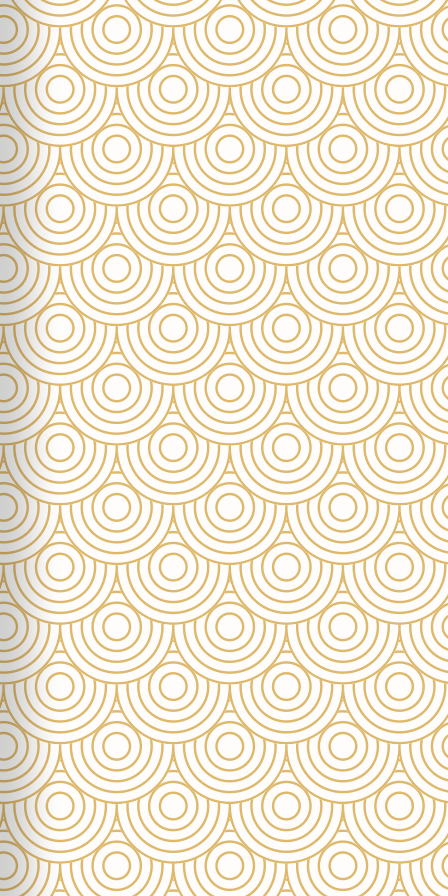
Give the GLSL for this pattern, as a Shadertoy shader.

```glsl
// Overlapping fish-scale discs of concentric gold rings on white paper, with a soft
// shadow down the left edge. Staggered rows of discs are layered from back to front,
// each drawn with a ring distance function; lengths are fractions of the canvas width.

const vec2  PITCH        = vec2(0.2525, 0.13333); // disc spacing, row spacing
const vec2  FIRST_CENTRE = vec2(0.513, 0.0675);   // a disc of the bottom row
const float INNER_RADIUS = 0.0297;
const float RING_STEP    = 0.02415;
const float LAST_RING    = 4.0;
const float LINE_WIDTH   = 0.0054;

const vec3 PAPER = vec3(0.995, 0.993, 0.988);
const vec3 GOLD  = vec3(0.870, 0.720, 0.420);

// Antialiased fill of a signed distance, one pixel wide.
float coverage(float dist, float pixel) {
    return clamp(0.5 - dist / pixel, 0.0, 1.0);
}

// Distance to the centre of the nearest disc in a staggered row.
float discDistance(vec2 p, float row) {
    float stagger = 0.5 * mod(row, 2.0);
    float column = p.x / PITCH.x - stagger;
    float dx = (column - round(column)) * PITCH.x;
    return length(vec2(dx, p.y - row * PITCH.y));
}

// Signed distance to the stroke of the nearest concentric ring.
float ringDistance(float radius) {
    float ring = clamp(round((radius - INNER_RADIUS) / RING_STEP), 0.0, LAST_RING);
    return abs(radius - INNER_RADIUS - ring * RING_STEP) - 0.5 * LINE_WIDTH;
}

// Opaque paper disc with its rings, laid over the colour beneath.
vec3 layDisc(vec3 under, float radius, float pixel) {
    float rim = INNER_RADIUS + LAST_RING * RING_STEP + 0.5 * LINE_WIDTH;
    vec3 face = mix(PAPER, GOLD, coverage(ringDistance(radius), pixel));
    return mix(under, face, coverage(radius - rim, pixel));
}

// Shadow that fades out away from the left edge.
float edgeShade(float x) {
    return mix(0.82, 1.0, smoothstep(0.0, 0.14, x));
}

void mainImage(out vec4 fragColor, in vec2 fragCoord) {
    float pixel = 1.0 / iResolution.x;
    vec2 uv = fragCoord * pixel;
    vec2 p = uv - FIRST_CENTRE;

    // Higher rows overlap lower ones; only two rows reach any point.
    float lowRow = floor(p.y / PITCH.y);
    vec3 colour = PAPER;
    for (int i = 0; i < 2; i++) {
        colour = layDisc(colour, discDistance(p, lowRow + float(i)), pixel);
    }

    fragColor = vec4(colour * edgeShade(uv.x), 1.0);
}
```
